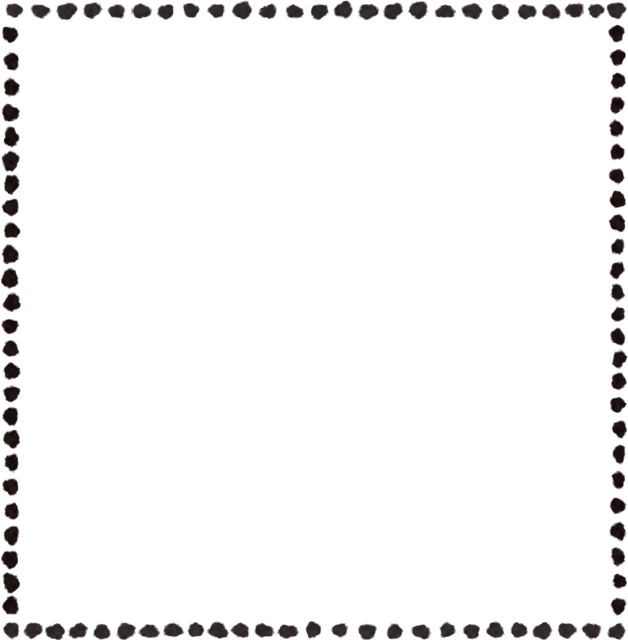
Write a WebGL 2 fragment shader that draws this background.

```glsl
#version 300 es
precision highp float;
// A white page framed by a single row of hand-inked black dots.

#define PAGE vec2(753.0, 768.0)   // page size in design units
#define LONG_RADIUS 10.3          // dot radius along its row
#define SHORT_RADIUS 8.7          // dot radius across its row
#define SIZE_VARIATION 0.13
#define WOBBLE 0.075              // unevenness of the outline
#define SOFTNESS 1.5              // half width of the soft edge
#define JITTER 1.3                // random shift across the row
#define PAPER vec3(1.0)
#define WARM_INK vec3(0.11, 0.07, 0.065)
#define GREY_INK vec3(0.19, 0.16, 0.165)

uniform vec2 u_resolution;
out vec4 outColor;

const float PI = 3.14159265;

float hash(vec2 p) {
    return fract(sin(dot(p, vec2(127.1, 311.7))) * 43758.5453);
}

float noise(vec2 p) {
    vec2 cell = floor(p), f = fract(p);
    f = f * f * (3.0 - 2.0 * f);
    return mix(mix(hash(cell), hash(cell + vec2(1, 0)), f.x),
               mix(hash(cell + vec2(0, 1)), hash(cell + vec2(1, 1)), f.x), f.y);
}

// Approximate signed distance to one uneven blob
float blob(vec2 p, vec2 radius, vec2 id) {
    float tilt = (hash(id + 3.1) - 0.5) * 0.7;
    p = mat2(cos(tilt), -sin(tilt), sin(tilt), cos(tilt)) * p;
    float angle = atan(p.y, p.x);
    float phase = 2.0 * PI * hash(id + 7.7);
    float outline = 1.0 + WOBBLE * (sin(3.0 * angle + phase)
                  + 0.6 * sin(2.0 * angle - 2.0 * phase)
                  + 0.5 * sin(5.0 * angle + 3.0 * phase));
    return (length(p / radius) - outline) * min(radius.x, radius.y);
}

// Uneven hand spacing: sine harmonics that vanish at both ends of a row
float spacingDrift(float t, vec4 low, float fifth) {
    return dot(low, sin(PI * t * vec4(1, 2, 3, 4))) + fifth * sin(5.0 * PI * t);
}

// Nearest dot of a row; p.x runs along the row, p.y across it
float dotRow(vec2 p, vec2 span, float count, vec4 low, float fifth,
             vec2 radius, float seed) {
    float nearest = 1e4;
    if (abs(p.y) > 30.0) return nearest;
    for (float i = 0.0; i < count; i++) {
        float t = i / (count - 1.0);
        vec2 id = vec2(i, seed);
        vec2 center = vec2(mix(span.x, span.y, t) + spacingDrift(t, low, fifth),
                           (hash(id) - 0.5) * 2.0 * JITTER);
        vec2 vary = vec2(hash(id + 1.3), hash(id + 5.9)) - 0.5;
        vec2 size = radius * (1.0 + 2.0 * SIZE_VARIATION * vary);
        nearest = min(nearest, blob(p - center, size, id));
    }
    return nearest;
}

float coverage(float d) {
    return 1.0 - smoothstep(-SOFTNESS, SOFTNESS, d);
}

void main() {
    vec2 p = gl_FragCoord.xy / u_resolution * PAGE;
    float down = PAGE.y - p.y;
    vec2 radius = vec2(LONG_RADIUS, SHORT_RADIUS);

    // Horizontal rows, read from the left
    float top = dotRow(vec2(p.x, down - 13.0), vec2(17, 739), 25.0,
                       vec4(5.8, -3.3, 3.6, -2.4), 2.6, radius, 1.0);
    float bottom = dotRow(vec2(p.x, down - 757.0), vec2(14, 740), 26.0,
                          vec4(-11.7, -4.5, 2.4, 0.7), -2.8, radius, 2.0);

    // Vertical rows, read from the top; the right one leans slightly outward
    float left = dotRow(vec2(down, p.x - 13.3), vec2(41, 727), 25.0,
                        vec4(6.5, 4.4, 1.0, 0.75), 1.8, radius, 3.0);
    float lean = mix(739.8, 742.6, down / PAGE.y);
    float right = dotRow(vec2(down, p.x - lean), vec2(40, 727), 25.0,
                         vec4(-6.8, 4.9, -0.1, -1.7), 1.0, radius * 0.95, 4.0);

    // Ink with rough edges and a faint mottling
    float rough = (noise(p * 0.35) - 0.5) * 1.6;
    float mottle = (noise(p * 0.22 + 40.0) - 0.5) * 0.07;
    vec3 color = PAPER;
    color = mix(color, WARM_INK + mottle, coverage(min(left, right) + rough));
    color = mix(color, GREY_INK + mottle, coverage(min(top, bottom) + rough));
    outColor = vec4(color, 1.0);
}
```
